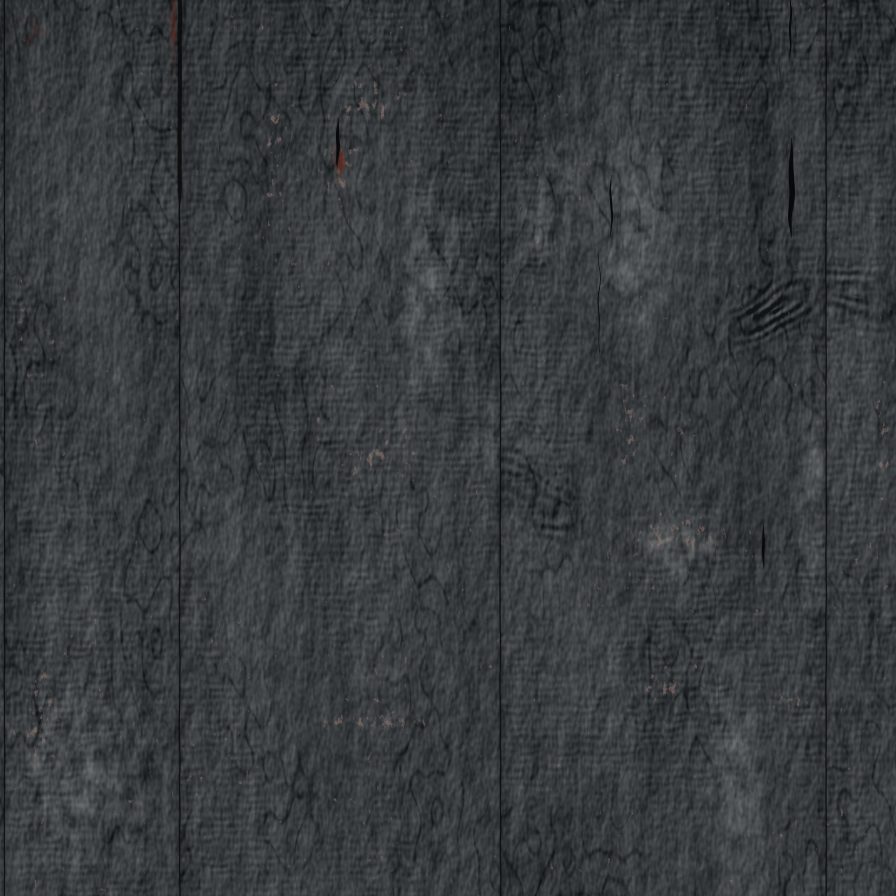
This texture is drawn by a WebGL 2 fragment shader. Its source:

```glsl
#version 300 es
precision highp float;
// Weathered charcoal-painted planks with grain, saw marks, knots, cracks and worn flecks.
uniform vec2 u_resolution;
out vec4 fragColor;

const float TAU = 6.28319;
const vec3 SHADOW = vec3(0.03, 0.035, 0.04);
const vec3 DARK_PAINT = vec3(0.14, 0.155, 0.165);
const vec3 PALE_PAINT = vec3(0.335, 0.35, 0.355);
const vec3 BARE_WOOD = vec3(0.56, 0.46, 0.44);
const vec3 RED_WOOD = vec3(0.36, 0.14, 0.11);

const float SEAMS[4] = float[4](0.005, 0.2005, 0.5585, 0.922);
// Knots: centre, radius, slant
const vec4 KNOTS[3] = vec4[3](
  vec4(0.595, 0.445, 0.085, 0.55), vec4(0.865, 0.655, 0.055, -0.5), vec4(0.955, 0.67, 0.07, 0.15));
// Cracks: centre, half length, half width
const vec4 CRACKS[6] = vec4[6](
  vec4(0.883, 0.79, 0.056, 0.0032), vec4(0.377, 0.84, 0.028, 0.002),
  vec4(0.682, 0.77, 0.035, 0.0012), vec4(0.853, 0.39, 0.025, 0.0016),
  vec4(0.882, 0.97, 0.04, 0.0012), vec4(0.669, 0.66, 0.06, 0.0005));
// Patches: centre, radii
const vec4 FLECKED[11] = vec4[11](
  vec4(0.307, 0.83, 0.01, 0.09), vec4(0.41, 0.885, 0.03, 0.025), vec4(0.38, 0.81, 0.018, 0.045),
  vec4(0.42, 0.49, 0.04, 0.03), vec4(0.702, 0.52, 0.012, 0.05), vec4(0.76, 0.405, 0.06, 0.02),
  vec4(0.4, 0.195, 0.09, 0.009), vec4(0.74, 0.235, 0.03, 0.02), vec4(0.045, 0.2, 0.014, 0.07),
  vec4(0.89, 0.215, 0.02, 0.01), vec4(0.985, 0.52, 0.01, 0.06));
const vec4 FADED[8] = vec4[8](
  vec4(0.605, 0.775, 0.04, 0.07), vec4(0.705, 0.72, 0.035, 0.1), vec4(0.48, 0.66, 0.035, 0.1),
  vec4(0.82, 0.14, 0.025, 0.09), vec4(0.907, 0.45, 0.012, 0.16), vec4(0.76, 0.39, 0.05, 0.035),
  vec4(0.545, 0.51, 0.012, 0.04), vec4(0.1, 0.13, 0.08, 0.1));

float hash(vec2 p) {
  vec3 q = fract(p.xyx * 0.1031);
  q += dot(q, q.yzx + 33.33);
  return fract((q.x + q.y) * q.z);
}

float cornerSlope(vec2 cell, vec2 offset) {
  float angle = TAU * hash(cell);
  return dot(vec2(cos(angle), sin(angle)), offset);
}

float gradientNoise(vec2 p) {
  vec2 i = floor(p), f = fract(p), e = vec2(1.0, 0.0);
  vec2 w = f * f * f * (f * (f * 6.0 - 15.0) + 10.0);
  float low = mix(cornerSlope(i, f), cornerSlope(i + e.xy, f - e.xy), w.x);
  float high = mix(cornerSlope(i + e.yx, f - e.yx), cornerSlope(i + e.xx, f - e.xx), w.x);
  return mix(low, high, w.y);
}

float fbm(vec2 p) {
  float sum = 0.0, gain = 1.0;
  for (int i = 0; i < 3; i++) {
    sum += gain * gradientNoise(p);
    p = p * 2.03 + 19.7;
    gain *= 0.55;
  }
  return sum;
}

float plankAt(float x) {
  float plank = 0.0;
  for (int i = 0; i < 4; i++) plank += step(SEAMS[i], x);
  return plank;
}

float patchMask(vec2 p, vec4 area) {
  vec2 d = (p - area.xy) / area.zw;
  return exp(-dot(d, d));
}

// Slanted distance from a knot, far away on other planks
float knotRadius(vec2 p, vec4 knot, float plank) {
  vec2 d = (p - knot.xy) / knot.z;
  d.y = (d.y + knot.w * d.x) * 2.3;
  return length(d) + 9.0 * abs(plankAt(knot.x) - plank);
}

// Surface height: chipped grain, crossing saw marks and knot rings
float surfaceHeight(vec2 p, float plank) {
  vec2 q = p + plank * vec2(3.7, 5.3);
  float height = fbm(q * vec2(65.0, 29.0));
  float sawn = smoothstep(-0.2, 0.25, gradientNoise(q * vec2(7.0, 3.0)) + 0.05);
  float wobble = gradientNoise(q * vec2(45.0, 40.0));
  float marks = sin(TAU * (p.y * 112.0 + 0.6 * wobble)) + 0.8 * sin(TAU * (p.x * 78.0 + wobble));
  height += 0.11 * sawn * marks * (0.7 + wobble);
  for (int i = 0; i < 3; i++) {
    float r = knotRadius(p, KNOTS[i], plank);
    height += 0.6 * exp(-r * r) * sin(r * 15.0 + 6.0 * gradientNoise(q * vec2(16.0, 24.0)));
  }
  return height;
}

float crackMask(vec2 p, vec4 crack, float soft) {
  float along = (p.y - crack.y) / crack.z;
  float bend = 0.003 * gradientNoise(vec2(p.y * 35.0, crack.x * 50.0));
  float width = crack.w * (1.0 - along * along);
  return smoothstep(soft, -soft, abs(p.x - crack.x + bend) - width) * step(abs(along), 1.0);
}

void main() {
  vec2 p = gl_FragCoord.xy / u_resolution;
  float soft = 0.7 / min(u_resolution.x, u_resolution.y);
  float plank = plankAt(p.x);
  vec2 q = p + plank * vec2(3.7, 5.3);

  // Paint tone: relief lit from the upper left, broad stains and long streaks
  float height = surfaceHeight(p, plank);
  float slope = height - surfaceHeight(p + vec2(-0.0013, 0.0016), plank);
  float mottle = fbm(q * vec2(48.0, 36.0) + 7.0);
  float tone = 0.42 + 1.05 * slope + 0.08 * height + 0.2 * mottle;
  tone += 0.28 * gradientNoise(q * vec2(230.0, 160.0));
  tone += 0.27 * fbm(q * vec2(8.0, 2.5)) + 0.2 * gradientNoise(q * vec2(42.0, 2.0));
  tone -= 0.2 * smoothstep(0.72, 1.0, p.y);
  float chipped = smoothstep(-0.15, 0.3, gradientNoise(q * vec2(11.0, 5.0) + 3.0));
  tone -= 0.35 * chipped * smoothstep(0.1, 0.0, abs(gradientNoise(q * vec2(46.0, 19.0) + 5.0)));
  for (int i = 0; i < 8; i++) tone += patchMask(p, FADED[i]) * (0.3 + 0.6 * mottle);
  for (int i = 0; i < 3; i++) tone -= 0.22 * exp(-pow(knotRadius(p, KNOTS[i], plank), 2.0));
  vec3 color = mix(DARK_PAINT, PALE_PAINT, clamp(tone, -0.4, 1.4));

  // Flecks of bare wood, clustered and sparse
  float exposed = 0.14 * smoothstep(0.1, 0.5, gradientNoise(q * vec2(9.0, 6.0)));
  for (int i = 0; i < 11; i++) exposed += 0.5 * patchMask(p, FLECKED[i]);
  float chip = fbm(q * vec2(125.0, 80.0) + 31.0);
  color = mix(color, BARE_WOOD, 0.6 * smoothstep(0.52, 1.0, chip + exposed));
  float red = patchMask(p, vec4(0.03, 0.965, 0.012, 0.01)) + patchMask(p, vec4(0.194, 0.97, 0.003, 0.04));
  red += patchMask(p, vec4(0.379, 0.823, 0.005, 0.018));
  color = mix(color, RED_WOOD, clamp(red * (0.5 + 1.5 * mottle), 0.0, 0.8));

  // Cracks and the gaps between planks
  float gap = 0.0;
  for (int i = 0; i < 6; i++) gap = max(gap, crackMask(p, CRACKS[i], soft));
  for (int i = 0; i < 4; i++) {
    float split = i == 1 ? 0.0016 * smoothstep(0.77, 0.79, p.y) : 0.0;
    float d = abs(p.x - SEAMS[i] + 0.001 * gradientNoise(vec2(p.y * 28.0, float(i) * 9.3)));
    gap = max(gap, 0.85 * smoothstep(soft, -soft, d - 0.0007 - split));
    color *= 1.0 - 0.22 * exp(-d * 260.0);
  }
  fragColor = vec4(mix(color, SHADOW, gap), 1.0);
}
```
